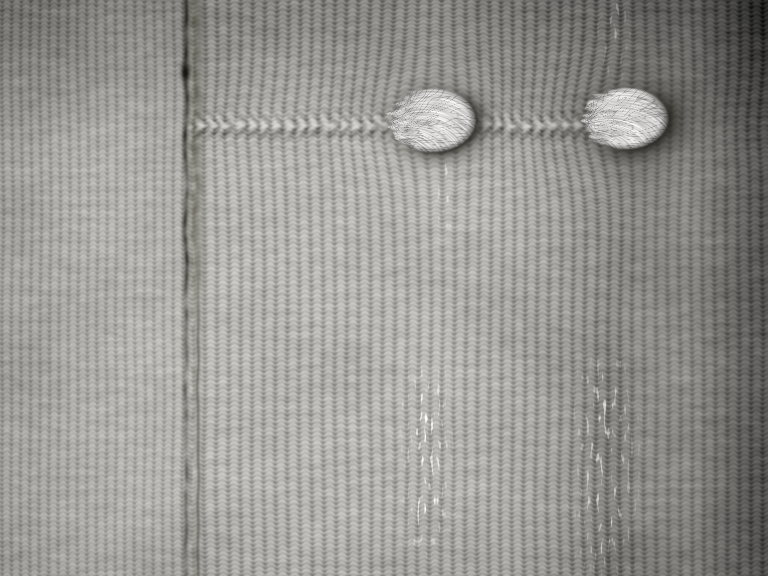
Write a WebGL 2 fragment shader that draws this texture.

```glsl
#version 300 es
precision highp float;
// Ribbed grey cloth with a vertical seam, a puckered cross stitch and two satin buttons.
// Ribs and weft are warped periodic waves; soft light, slubs and threads come from
// gradient noise, and the buttons are ellipses filled with fanned strands.
uniform vec2 u_resolution;
out vec4 fragColor;

const float TAU = 6.2832;
const float SEAM_X = 0.326;
const float STITCH_Y = 0.782;
const vec3 CLOTH_TINT = vec3(1.0, 0.993, 0.968);
const vec3 SHADOW = vec3(0.13, 0.125, 0.10);
const vec3 STAIN = vec3(0.27, 0.26, 0.20);
const vec3 SATIN = vec3(0.85, 0.845, 0.84);

vec2 gradientAt(vec2 cell) {
  vec3 h = fract(cell.xyx * vec3(0.1031, 0.1030, 0.0973));
  h += dot(h, h.yzx + 33.33);
  float a = TAU * fract((h.x + h.y) * h.z);
  return vec2(cos(a), sin(a));
}

float gnoise(vec2 p) {
  vec2 i = floor(p), f = fract(p);
  vec2 w = f * f * f * (f * (f * 6.0 - 15.0) + 10.0);
  vec2 e = vec2(1.0, 0.0);
  float low = mix(dot(gradientAt(i), f), dot(gradientAt(i + e), f - e), w.x);
  float high = mix(dot(gradientAt(i + e.yx), f - e.yx),
                   dot(gradientAt(i + 1.0), f - 1.0), w.x);
  return mix(low, high, w.y);
}

float bump(float x, float width) { return exp(-x * x / (width * width)); }

float span(float lo, float hi, float soft, float x) {
  return smoothstep(lo - soft, lo + soft, x) * (1.0 - smoothstep(hi - soft, hi + soft, x));
}

// Broad illumination, dimming to the top, right and left edges
float lightField(vec2 p) {
  float light = 0.685 - 0.20 * smoothstep(0.68, 1.05, p.y);
  light -= 0.17 * smoothstep(0.72, 1.2, p.x) + 0.20 * smoothstep(1.18, 1.35, p.x);
  light -= 0.07 * (1.0 - smoothstep(0.0, 0.24, p.x));
  light -= 0.05 * (1.0 - smoothstep(0.0, 0.18, p.y));
  return light + 0.045 * gnoise(p * vec2(5.0, 7.0));
}

// Cloth flows around a button
vec2 bulge(vec2 p, vec2 centre) {
  vec2 q = p - centre;
  return -q * vec2(0.30, 0.38) * exp(-dot(q, q) / 0.011);
}

// Vertical ribs crossed by rows that zigzag from rib to rib
float weave(vec2 p, float pitch) {
  float phase = TAU * p.x / pitch;
  float wave = 0.5 + 0.5 * sin(phase + 0.8 * gnoise(vec2(p.x * 9.0, p.y * 3.0)));
  float rib = 0.55 - 1.25 * pow(wave, 2.2);
  float row = sin(TAU * (p.y * 128.0 + 0.28 * sin(phase)));
  return 0.105 * rib + 0.055 * row * (0.45 + 0.55 * wave);
}

// Short pale loose threads gathered in a column
float slubs(vec2 p, float x, float width, float lo, float hi) {
  float thread = smoothstep(0.16, 0.5, gnoise(p * vec2(170.0, 42.0)));
  return thread * bump(p.x - x, width) * span(lo, hi, 0.06, p.y);
}

vec3 verticalSeam(vec3 col, vec2 p) {
  float x = p.x - SEAM_X + 0.005 * gnoise(vec2(p.y * 14.0, 2.0));
  float upper = smoothstep(0.38, 0.62, p.y);
  float rough = 0.75 + 0.6 * gnoise(p * vec2(60.0, 45.0));
  col = mix(col, STAIN, rough * bump(x - 0.013, 0.013) * mix(0.22, 0.55, upper));
  col = mix(col, SHADOW, clamp(rough * bump(x + 0.003, 0.0045) * mix(0.5, 0.85, upper), 0.0, 1.0));
  col += 0.14 * bump(x - 0.008, 0.004) * (0.5 + gnoise(p * vec2(90.0, 60.0)));
  col = mix(col, SHADOW, 0.35 * bump(x - 0.018, 0.003) * (1.0 - upper));
  return mix(col, SHADOW * 0.5, 0.9 * bump(length((p - vec2(0.322, 0.874)) / vec2(0.5, 1.0)), 0.015));
}

// Chevron folds closing on a bright irregular stitch
vec3 crossStitch(vec3 col, vec2 p) {
  float y = p.y - STITCH_Y - 0.007 * gnoise(vec2(p.x * 17.0, 5.0));
  float reach = span(0.33, 1.03, 0.008, p.x);
  float fold = sin(TAU * (p.x * 44.0 + abs(y) * 36.0) + 3.0 * gnoise(p * 25.0));
  col += reach * bump(y, 0.022) * 0.10 * fold;
  col -= reach * 0.10 * bump(y + 0.013, 0.009);
  float knots = 0.65 + 0.35 * fold + 0.5 * gnoise(p * vec2(70.0, 110.0));
  return mix(col, SATIN, clamp(0.75 * reach * bump(y, 0.0055) * knots, 0.0, 1.0));
}

// Satin ellipse with a gathered left rim and a shadow at lower right
vec3 button(vec3 col, vec2 p, vec2 centre, vec2 radii, float depth, float seed) {
  vec2 n = (p - centre) / radii;
  float gather = 1.0 - smoothstep(-0.9, -0.1, n.x);
  float fray = gnoise(vec2(n.y * 7.0, n.x * 3.0 + seed));
  float d = (length(n) - 1.0 + 0.22 * gather * fray) * radii.y;
  float edge = 1.5 / u_resolution.y;
  float side = smoothstep(-0.5, 0.9, dot(n, vec2(0.8, -0.5)));
  float shade = exp(-max(d, 0.0) / (0.009 + 0.010 * depth)) * (0.25 + 0.7 * side);
  col = mix(col, SHADOW, clamp(shade, 0.0, 0.95));
  vec2 v = n - vec2(-1.35, -0.35);
  float reach = length(v);
  float fan = atan(v.y, v.x) + 0.16 * reach * reach;
  float fine = gnoise(vec2(fan * 26.0 + seed, reach * 2.2));
  float cross = gnoise(vec2((fan - 0.65 * reach) * 13.0, reach * 2.0 + seed));
  float crease = 1.0 - smoothstep(0.0, 0.10, abs(cross));
  vec3 satin = SATIN + 0.24 * fine - 0.17 * crease;
  satin -= 0.20 * gather * (0.4 + fray) + 0.10 * depth * smoothstep(0.1, 1.0, n.x);
  satin *= 1.0 - 0.45 * smoothstep(-0.011, 0.0, d) * (0.3 + 0.7 * side);
  return mix(col, satin, 1.0 - smoothstep(-edge, edge, d));
}

void main() {
  vec2 p = gl_FragCoord.xy / u_resolution.y;
  vec2 first = vec2(0.752, 0.791), second = vec2(1.087, 0.794);

  // Cloth, pulled by the stitch and buttons
  float pull = bump(p.y - STITCH_Y, 0.075) * smoothstep(0.33, 0.40, p.x);
  vec2 cloth = p + bulge(p, first) + bulge(p, second);
  cloth.x += 0.007 * pull + 0.005 * gnoise(p * vec2(3.0, 4.0));
  cloth.y += 0.012 * gnoise(p * vec2(4.0, 3.0));
  float pitch = p.x < SEAM_X ? 0.0165 : 0.0206;
  float contrast = mix(0.75, 1.0, span(0.33, 1.1, 0.05, p.x));
  float tone = lightField(p) + contrast * weave(cloth, pitch);
  tone += 0.05 * gnoise(p * vec2(45.0, 130.0)) + 0.05 * gnoise(p * vec2(14.0, 80.0));
  tone -= 0.06 * bump(p.x - 1.06, 0.045) * (1.0 - smoothstep(0.25, 0.75, p.y));
  tone += 0.30 * (slubs(p, 0.74, 0.035, 0.06, 0.34) + slubs(p, 1.05, 0.045, 0.02, 0.36));
  tone += 0.20 * (slubs(p, 0.775, 0.015, 0.62, 0.72) + slubs(p, 1.065, 0.025, 0.88, 1.02));
  vec3 col = CLOTH_TINT * tone;

  // Seams, then buttons
  col = verticalSeam(col, p);
  col = crossStitch(col, p);
  col = button(col, p, first, vec2(0.074, 0.055), 0.25, 3.0);
  col = button(col, p, second, vec2(0.073, 0.053), 1.0, 11.0);
  fragColor = vec4(clamp(col, 0.0, 1.0), 1.0);
}
```
